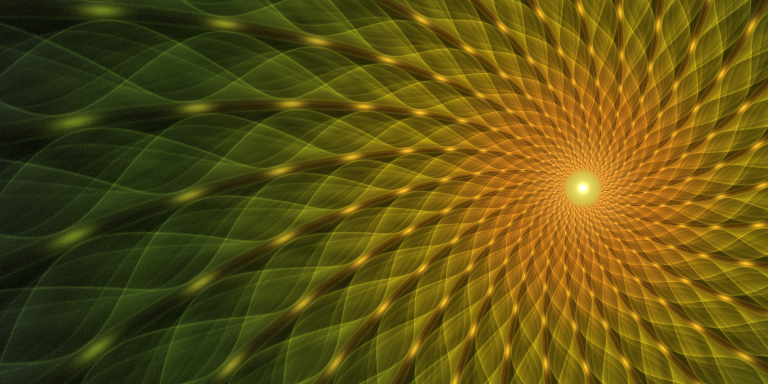
Write a WebGL 2 fragment shader that draws this background.

```glsl
#version 300 es
precision highp float;
// Spiral bloom: a log-polar lattice of silky leaves around a glowing core.
// Each cell holds long skewed wave strands with translucent veils; dark ribbons
// with bright knots run along the cell borders, and colour follows the radius.
uniform vec2 u_resolution;
out vec4 fragColor;

const float PI = 3.14159265;
const float ARMS = 28.0;          // ribbons around the core
const float RING_STEP = 0.2624;   // log radius between two knots
const float TWIST = 0.289;        // angle gained per unit of log radius
const float LEAF_SPAN = 3.0;      // knots covered by one leaf wave
const float SKEW = 0.35;          // steep outer flank, slow inner flank
const vec2 CORE = vec2(1.518, 0.510);

vec2 hashGradient(vec2 cell) {
    vec2 h = vec2(dot(cell, vec2(127.1, 311.7)), dot(cell, vec2(269.5, 183.3)));
    return fract(sin(h) * 43758.5) * 2.0 - 1.0;
}

// Gradient noise that repeats along x after a whole number of cells.
float gradientNoise(vec2 p, float period) {
    vec2 cell = floor(p), f = fract(p);
    vec2 s = f * f * f * (f * (f * 6.0 - 15.0) + 10.0);
    float x0 = mod(cell.x, period), x1 = mod(cell.x + 1.0, period);
    float a = dot(hashGradient(vec2(x0, cell.y)), f);
    float b = dot(hashGradient(vec2(x1, cell.y)), f - vec2(1.0, 0.0));
    float c = dot(hashGradient(vec2(x0, cell.y + 1.0)), f - vec2(0.0, 1.0));
    float d = dot(hashGradient(vec2(x1, cell.y + 1.0)), f - 1.0);
    return mix(mix(a, b, s.x), mix(c, d, s.x), s.y);
}

float gauss(float x, float width) {
    return exp(-x * x / (width * width));
}

// Petal colour from the orange middle to the dark green rim.
vec3 radialColour(float r) {
    vec3 c = mix(vec3(0.80, 0.52, 0.16), vec3(0.72, 0.44, 0.09), smoothstep(0.05, 0.18, r));
    c = mix(c, vec3(0.50, 0.42, 0.05), smoothstep(0.18, 0.46, r));
    c = mix(c, vec3(0.31, 0.33, 0.06), smoothstep(0.42, 0.80, r));
    c = mix(c, vec3(0.17, 0.23, 0.07), smoothstep(0.70, 1.10, r));
    return mix(c, vec3(0.11, 0.14, 0.08), smoothstep(1.1, 1.6, r));
}

// One skewed wave: x is its thin bright edge, y the veil hanging below it.
vec2 strand(vec2 p, float amplitude, float phase, float blur) {
    float t = 2.0 * PI * (p.y - phase) / LEAF_SPAN;
    float angle = t + SKEW * (1.0 - cos(t));
    float slope = amplitude * sin(angle) * (1.0 + SKEW * sin(t)) * 1.78;
    float d = (p.x - 0.5 - amplitude * cos(angle)) / sqrt(1.0 + slope * slope);
    float width = 0.007 + 0.45 * blur;
    float line = gauss(d, width) * sqrt(0.012 / (width + 0.005));
    float inside = smoothstep(-blur, blur, -d);
    return vec2(line, inside * exp(-4.0 * abs(d)));
}

// Sum of overlapping leaves: x holds all edges, y all veils.
vec2 leaves(vec2 p, float blur) {
    vec2 total = vec2(0.0);
    for (int i = 0; i < 3; i++) {
        float k = float(i) - 0.1;
        total += strand(p, 0.42, k, blur);
        total += vec2(0.45, 0.5) * strand(p, 0.31, k + 0.22, blur);
        total += vec2(0.15, 0.3) * strand(p, 0.22, k + 0.48, blur);
    }
    return total;
}

void main() {
    vec2 uv = gl_FragCoord.xy / u_resolution.y;
    vec2 q = uv - CORE;
    float r = max(length(q), 0.002);
    float logR = log(r);

    // Lattice: x counts arms, y counts knots along an arm.
    vec2 lattice = vec2((atan(q.y, q.x) - TWIST * logR) * ARMS / (2.0 * PI) - 0.054,
                        (logR + 0.2357) / RING_STEP);
    vec2 cell = vec2(1.0 - fract(lattice.x), lattice.y);
    float armOffset = 0.5 - abs(cell.x - 0.5);
    float knotOffset = fract(lattice.y + 0.5) - 0.5;
    float blur = ARMS / (2.0 * PI * r * u_resolution.y);
    float detail = smoothstep(0.5, 0.12, blur) * mix(0.6, 1.0, smoothstep(0.1, 0.5, r));

    // Silky leaves with fine fibres.
    vec2 silk = leaves(cell, blur);
    float fibre = gradientNoise(vec2(lattice.x * 5.0 + lattice.y * 3.0, lattice.y * 1.3), ARMS * 5.0);
    fibre += 0.6 * gradientNoise(vec2(lattice.x * 16.0 - lattice.y * 6.0, lattice.y * 2.0), ARMS * 16.0);
    vec3 petal = radialColour(r);
    float shade = 0.47 + 0.32 * silk.y + 0.28 * fibre * smoothstep(0.2, 0.7, r);
    vec3 colour = petal * mix(0.9, shade, detail);
    vec3 edgeColour = petal * 0.42 + vec3(0.04, 0.07, 0.01);
    colour += edgeColour * silk.x * detail * 0.75;

    // Dark ribbons with thin lit borders, softer towards the core.
    float ribbon = gauss(armOffset, 0.085 + 0.3 * blur) * detail;
    vec3 ribbonColour = mix(vec3(0.40, 0.22, 0.03), vec3(0.08, 0.09, 0.04), smoothstep(0.3, 1.25, r));
    colour = mix(colour, ribbonColour, ribbon * mix(0.25, 0.65, smoothstep(0.12, 0.5, r)));
    float border = gauss(armOffset - 0.08, 0.010 + 0.45 * blur);
    colour += edgeColour * border * detail * 0.35;

    // Bright knots strung on the ribbons.
    float knot = gauss(armOffset, 0.055 + 0.2 * blur) * gauss(knotOffset, 0.15);
    float halo = gauss(armOffset, 0.11) * gauss(knotOffset, 0.25);
    vec3 knotColour = mix(vec3(0.72, 0.58, 0.13), vec3(0.36, 0.42, 0.08), smoothstep(0.4, 1.35, r));
    colour += knotColour * (0.85 * knot + 0.08 * halo) * detail;

    // Glowing core, pale disc and white heart.
    colour += vec3(0.26, 0.18, 0.07) * exp(-r / 0.055);
    vec3 disc = mix(vec3(0.96, 0.92, 0.48), vec3(0.82, 0.74, 0.27), smoothstep(0.0, 0.045, r));
    colour = mix(colour, disc, smoothstep(0.056, 0.036, r));
    colour += vec3(0.7, 0.7, 0.65) * gauss(r, 0.010);

    // Faint grain in the dark outskirts.
    colour += 0.04 * gradientNoise(uv * 170.0, 4096.0) * smoothstep(0.6, 1.3, r);
    fragColor = vec4(clamp(colour, 0.0, 1.0), 1.0);
}
```
